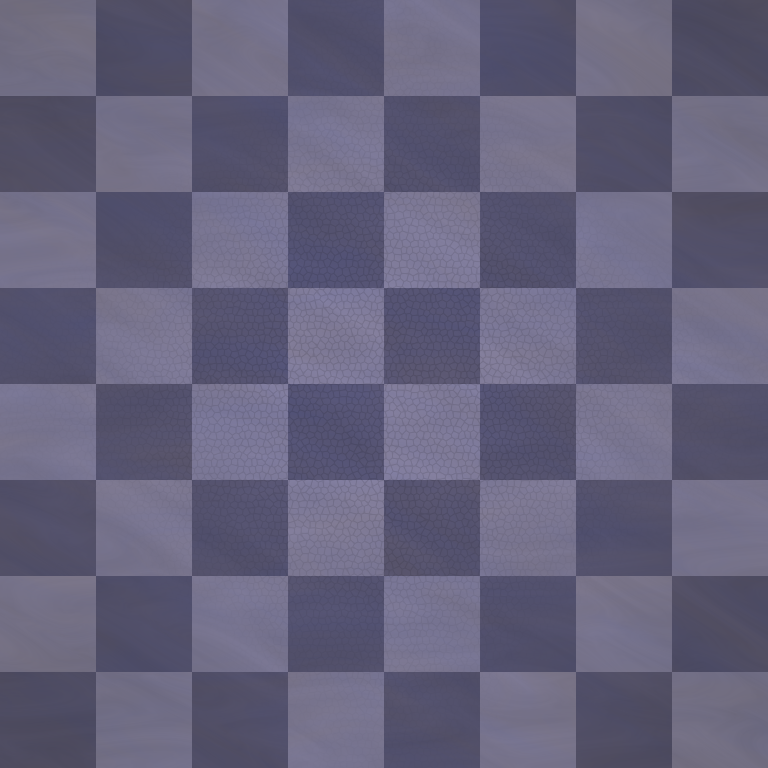
Write a Shadertoy shader that draws this pattern.

```glsl
// An eight by eight checkerboard of muted violet stone, with slanted cloudy
// streaks that differ per square and a fine cellular crackle near the middle.
// Antialiased triangle waves make the checks; all cell ids and fades wrap.

#define SQUARES 8.0
#define CELLS 112.0
#define CELL_JITTER 0.6
#define CRACK_WIDTH 0.16
#define CRACK_DEPTH 0.10
#define STREAK_SLOPE 0.28
#define CLOUD_DEPTH 0.045
#define TINT_DEPTH 0.9
#define LIGHT_STONE vec3(0.475, 0.460, 0.570)
#define DARK_STONE vec3(0.326, 0.318, 0.428)
#define EDGE_SHADE vec3(0.92, 0.92, 0.88)
#define CENTER_GLOW vec3(1.06, 1.06, 1.08)

const float TAU = 6.28318;

vec2 hash2(vec2 p) {
    vec3 q = fract(p.xyx * vec3(0.1031, 0.1030, 0.0973));
    q += dot(q, q.yzx + 33.33);
    return fract((q.xx + q.yz) * q.zy);
}

// Signed triangle wave of period 1: positive in the first half
float triangleWave(float u) {
    return abs(fract(u - 0.25) - 0.5) - 0.25;
}

// 1 on light squares, 0 on dark ones; the lower left square is dark
float checker(vec2 uv, float pixel) {
    float period = 2.0 / SQUARES;
    vec2 d = vec2(triangleWave(uv.x / period), triangleWave(uv.y / period));
    vec2 side = clamp(d * period * 2.0 / pixel, -1.0, 1.0);
    return 0.5 - 0.5 * side.x * side.y;
}

// Layered, warped sines, roughly -1 to 1
float clouds(vec2 p) {
    float sum = 0.0;
    float amp = 0.5;
    for (int i = 0; i < 6; i++) {
        p += 0.8 * sin(p.yx * 1.3 + float(i) * vec2(1.7, 2.9));
        sum += amp * sin(p.x) * cos(p.y);
        p = mat2(0.8, 0.6, -0.6, 0.8) * p * 1.75 + 3.1;
        amp *= 0.66;
    }
    return sum;
}

// Distance to the border between wrapped, brick-staggered cells
float cellBorder(vec2 p) {
    vec2 base = floor(p);
    float nearest = 9.0;
    float second = 9.0;
    for (int y = -1; y <= 1; y++) {
        for (int x = -1; x <= 1; x++) {
            vec2 id = base + vec2(x, y);
            vec2 seed = id + 0.5 + CELL_JITTER * (hash2(mod(id, CELLS)) - 0.5);
            seed.x += 0.5 * mod(id.y, 2.0) - 0.25;
            float d = length(seed - p);
            second = min(second, max(nearest, d));
            nearest = min(nearest, d);
        }
    }
    return second - nearest;
}

void mainImage(out vec4 fragColor, in vec2 fragCoord) {
    vec2 uv = fragCoord / iResolution.xy;
    float pixel = 1.0 / min(iResolution.x, iResolution.y);

    // Base checks
    vec3 color = mix(DARK_STONE, LIGHT_STONE, checker(uv, pixel));

    // Slanted streaks and warm or blue stains, seeded per square
    vec2 square = mod(floor(uv * SQUARES), SQUARES);
    vec2 seed = hash2(square + 17.0);
    vec2 local = fract(uv * SQUARES);
    vec2 streak = vec2(local.x, local.y + STREAK_SLOPE * local.x) * vec2(1.6, 4.2);
    float cloud = clouds(streak + seed * 40.0);
    float stain = clouds(streak * 0.7 + seed.yx * 60.0 + 9.0) + 0.5 * (seed.x - 0.5);
    color *= 1.0 + CLOUD_DEPTH * cloud;
    color += TINT_DEPTH * stain * vec3(0.014, 0.006, -0.018);

    // Periodic glow: 1 at the center, 0 in the corners
    float glow = 0.5 - 0.25 * (cos(TAU * uv.x) + cos(TAU * uv.y));
    color *= mix(EDGE_SHADE, CENTER_GLOW, glow);

    // Fine crackle, fading outward
    float border = cellBorder(uv * CELLS);
    float crack = 1.0 - smoothstep(0.0, CRACK_WIDTH + pixel * CELLS, border);
    color *= 1.0 - CRACK_DEPTH * crack * smoothstep(0.35, 0.95, glow);

    fragColor = vec4(color, 1.0);
}
```
